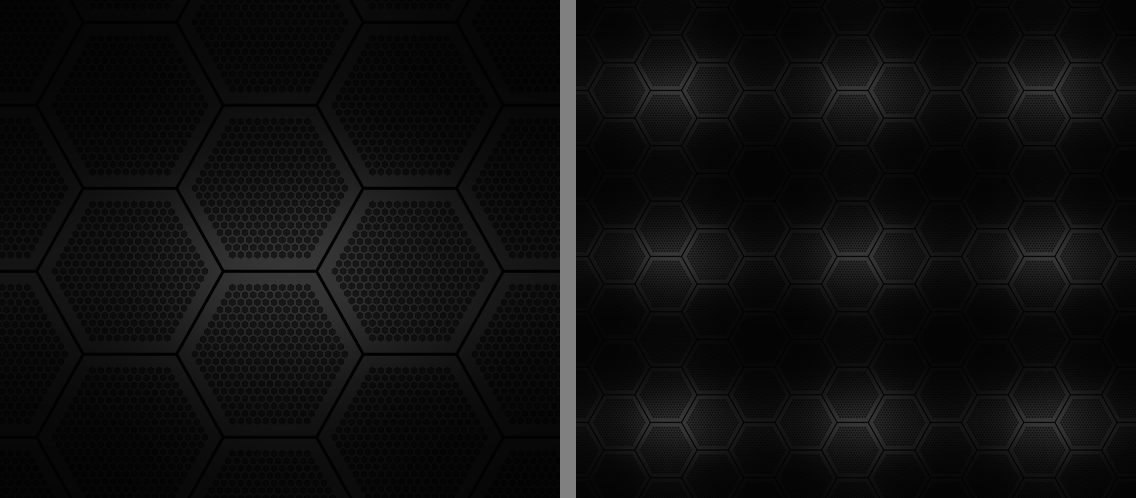
Left: one tile. Right: repeated 3 by 3.
A WebGL 2 fragment shader for this pattern:

```glsl
#version 300 es
precision highp float;
// Dark hexagonal panels split by black grooves, each punched with a
// hexagonal array of small holes. One hex lattice serves both scales;
// a soft pool of light, periodic over the canvas, fades to the borders.

uniform vec2 u_resolution;
out vec4 outColor;

const float SQRT3 = 1.7320508;
const float TAU = 6.2831853;

// Layout: lengths are in panel heights unless noted
const vec2 REPEATS = vec2(2.0, 3.0);        // lattice periods across and up
const vec2 ORIGIN = vec2(0.964, 0.866);     // a panel centre, in periods
const float GROOVE_HALF_WIDTH = 0.0092;
const float HOLE_SPACING = 0.0515;
const float HOLE_RINGS = 9.0;               // rings around the middle hole
const float HOLE_APOTHEM = 0.39;            // in hole spacings

// Light: centre and spread in canvas fractions
const vec2 LIGHT_CENTER = vec2(0.53, 0.455);
const vec2 LIGHT_SPREAD = vec2(0.088, 0.053);
const float SHEEN = 0.06;

// Colours
const vec3 GROOVE_COLOR = vec3(0.002);
const vec3 AMBIENT_COLOR = vec3(0.014);
const vec3 PANEL_COLOR = vec3(0.208);
const float HOLE_SHADE = 0.48;
const float HOLE_RIM_SHADE = 0.62;
const float INNER_SHADE = 0.92;

// Distance measure of a flat-topped hexagon: equals its apothem on the edge
float hexDistance(vec2 p) {
    p = abs(p);
    return max(p.y, 0.5 * (SQRT3 * p.x + p.y));
}

// Offset from the nearest centre of a lattice of hexagons of height 1
vec2 hexLocal(vec2 p) {
    vec2 period = vec2(SQRT3, 1.0);
    vec2 a = mod(p + 0.5 * period, period) - 0.5 * period;
    vec2 b = mod(p, period) - 0.5 * period;
    return dot(a, a) < dot(b, b) ? a : b;
}

// Light pool that wraps around the canvas
float lightPool(vec2 uv) {
    vec2 d = sin(0.5 * TAU * (uv - LIGHT_CENTER)) * 2.0 / TAU;
    return exp(-dot(d * d, 1.0 / LIGHT_SPREAD));
}

// Slow unevenness from wrapping sines
float sheen(vec2 uv) {
    vec2 t = TAU * uv;
    return 0.6 * sin(2.0 * t.x + t.y + 1.3) + 0.4 * sin(3.0 * t.y - t.x);
}

void main() {
    vec2 uv = gl_FragCoord.xy / u_resolution;
    float pixel = REPEATS.y / u_resolution.y;

    // Panel under this point
    vec2 panel = hexLocal((uv * REPEATS - ORIGIN) * vec2(SQRT3, 1.0));
    float panelDist = hexDistance(panel);

    // Hole lattice: swapped axes turn the hexagons point up
    vec2 q = panel.yx / HOLE_SPACING;
    vec2 hole = hexLocal(q);
    float arrayDist = hexDistance((q - hole).yx);
    float inArray = step(arrayDist, (HOLE_RINGS + 0.5) * 0.5 * SQRT3);
    float holePixel = pixel / HOLE_SPACING;
    float holeEdge = hexDistance(hole) - HOLE_APOTHEM;
    float holeMask = inArray * (1.0 - smoothstep(-0.5 * holePixel, 0.5 * holePixel, holeEdge));

    // Lit surface, slightly dimmer toward the middle of each panel
    float light = lightPool(uv) * (1.0 + SHEEN * sheen(uv));
    float innerShade = mix(INNER_SHADE, 1.0, smoothstep(0.05, 0.45, panelDist));
    vec3 color = (AMBIENT_COLOR + PANEL_COLOR * light) * innerShade;

    // Holes with a dark rim, deepest along the upper side
    float rim = smoothstep(-0.13, -0.03, holeEdge) * mix(0.45, 1.0, smoothstep(-0.2, 0.2, hole.x));
    color *= mix(1.0, HOLE_SHADE * mix(1.0, HOLE_RIM_SHADE, rim), holeMask);

    // Grooves between panels
    float grooveEdge = 0.5 - panelDist - GROOVE_HALF_WIDTH;
    color = mix(GROOVE_COLOR, color, smoothstep(-0.6 * pixel, 0.6 * pixel, grooveEdge));

    outColor = vec4(color, 1.0);
}
```
